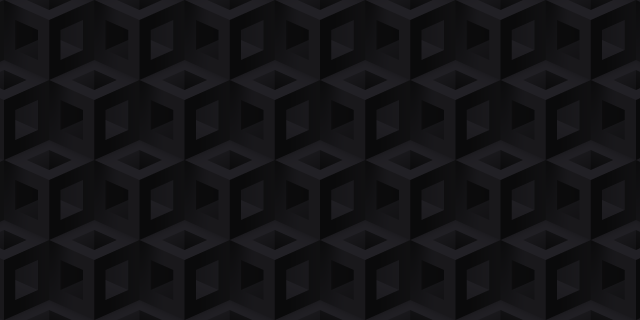
This pattern is drawn by a Shadertoy shader. Its source:

```glsl
// Staggered rows of dark hollow cubes, each face cut by a square recess.
// Every sample is folded into one cube, assigned to its top, left or right
// face by skewed coordinates, and shaded with soft contact shadows.

// Recess in the top face: two back walls that darken with depth.
float topShade(vec2 p) {
    vec2 face = 0.5 * vec2(4.0 * p.y + p.x, 4.0 * p.y - p.x);
    vec2 fromCentre = abs(face - 0.5);
    if (max(fromCentre.x, fromCentre.y) < 0.25) {
        float depth = 0.375 - 0.25 * abs(p.x) - p.y;
        float wall = p.x < 0.0 ? 0.62 : 0.34;
        return wall - 1.1 * depth;
    }
    float backGap = 1.0 - max(face.x, face.y);
    return 0.95 - 0.25 * exp(-9.0 * backGap);
}

// Side face: u runs outward from the front edge, v runs upward.
float sideShade(vec2 p) {
    bool isLeft = p.x < 0.0;
    float u = abs(p.x);
    float v = (p.y - 0.25 * u + 0.75) / 0.75;
    vec2 fromCentre = abs(vec2(u, v) - 0.5);

    // Recess: a lit floor below a side wall.
    if (max(fromCentre.x, fromCentre.y) < 0.25) {
        float aboveFloor = p.y + 0.375 - 0.25 * (0.75 - u);
        if (aboveFloor < 0.0) return (isLeft ? 0.50 : 0.88) + 0.5 * aboveFloor;
        return isLeft ? 0.05 + 0.12 * (u - 0.25) : 0.50 + 0.3 * (u - 0.25);
    }

    // Frame: the left fades into the valley, the right stays in shade.
    if (isLeft) return 0.62 - 0.5 * smoothstep(0.4, 1.0, u) * (0.4 + 0.6 * v);
    return 0.04 + 0.24 * smoothstep(0.2, 1.0, u);
}

// Position relative to the front top corner of the nearest cube in a row.
vec2 cubeLocal(vec2 p, float row) {
    float shift = mod(row + 1.0, 2.0);
    return vec2(mod(p.x + shift + 1.0, 2.0) - 1.0, p.y - row - 0.75);
}

float cubeShade(vec2 p) {
    float row = floor(p.y);
    vec2 local = cubeLocal(p, row);
    // Below the lower outline lies the top of a cube in the row beneath.
    if (local.y < 0.25 * abs(local.x) - 0.75) local = cubeLocal(p, row - 1.0);
    return local.y > 0.25 * abs(local.x) ? topShade(local) : sideShade(local);
}

void mainImage(out vec4 fragColor, in vec2 fragCoord) {
    const int SAMPLES = 4;
    float shade = 0.0;
    // Average a grid of samples to smooth the edges.
    for (int i = 0; i < SAMPLES * SAMPLES; i++) {
        vec2 jitter = (vec2(i % SAMPLES, i / SAMPLES) + 0.5) / float(SAMPLES) - 0.5;
        vec2 pos = (fragCoord + jitter - vec2(0.5 * iResolution.x, 0.0)) / iResolution.y;
        // Four rows fill the height; x is in half cube widths.
        shade += cubeShade(pos * vec2(7.09, 4.0));
    }
    shade /= float(SAMPLES * SAMPLES);
    vec3 color = mix(vec3(0.035, 0.035, 0.037), vec3(0.135, 0.130, 0.150), shade);
    fragColor = vec4(color, 1.0);
}
```
